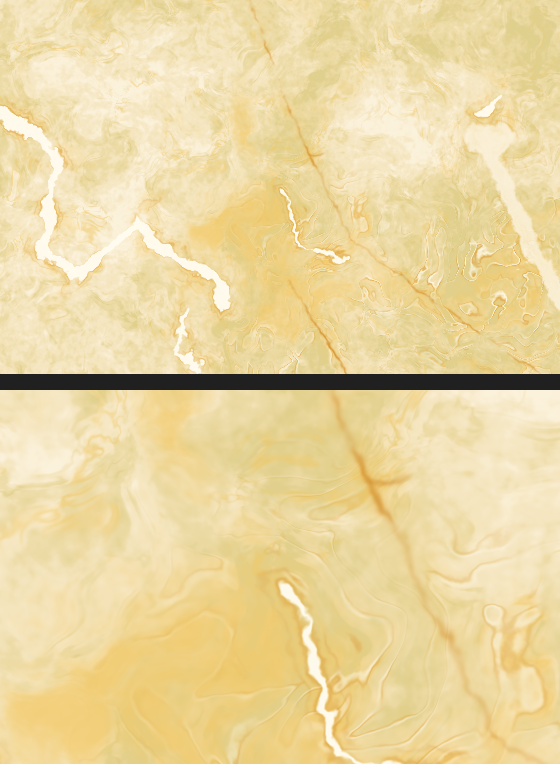
Top: the whole. Bottom: its middle third, enlarged.
Write a Shadertoy shader that draws this texture.

```glsl
// Honey onyx: mottled cream and khaki stone with golden stains, torn white
// rivers, rust cracks and agate banding. Domain-warped gradient noise makes the
// clouds and flakes; noise-bent distances make the rivers and cracks.
#define CLOUD_SCALE 3.6
#define CLOUD_CONTRAST 0.56
#define FLAKES 0.27
#define CREASES 0.30
#define GRAIN 0.24
#define VEIN_WARP 0.040
#define CRACK_WARP 0.014
#define RIVER_WIDTH 0.020
#define CRACK_WIDTH 0.0034
#define BAND_COUNT 5.0
#define GOLD_AMOUNT 0.78

const vec3 KHAKI = vec3(0.88, 0.815, 0.555), SAND = vec3(0.928, 0.858, 0.65);
const vec3 CREAM = vec3(0.962, 0.903, 0.758), MILK = vec3(0.985, 0.948, 0.86);
const vec3 WHITE = vec3(1.0, 0.985, 0.935);
const vec3 GOLD = vec3(0.945, 0.785, 0.4), RUST = vec3(0.81, 0.53, 0.15);

vec2 hashGradient(vec2 cell) {
  vec3 h = fract(cell.xyx * vec3(0.1031, 0.1030, 0.0973));
  h += dot(h, h.yzx + 33.33);
  return fract((h.xx + h.yz) * h.zy) * 2.0 - 1.0;
}

float gradientNoise(vec2 p) {
  vec2 i = floor(p), f = p - i, o = vec2(0, 1);
  vec2 u = f * f * f * (f * (f * 6.0 - 15.0) + 10.0);
  float low = mix(dot(hashGradient(i), f), dot(hashGradient(i + o.yx), f - o.yx), u.x);
  float high = mix(dot(hashGradient(i + o), f - o), dot(hashGradient(i + 1.0), f - 1.0), u.x);
  return mix(low, high, u.y);
}

float fbm(vec2 p, int octaves) {
  float sum = 0.0, amp = 1.0;
  for (int i = 0; i < octaves; i++) {
    sum += amp * gradientNoise(p);
    p = mat2(1.6, 1.2, -1.2, 1.6) * p + 7.3;
    amp *= 0.58;
  }
  return sum;
}

vec2 fbm2(vec2 p, int octaves) {
  return vec2(fbm(p + 11.0, octaves), fbm(p + 47.0, octaves));
}

// Bell curve: a soft line of given half width
float line(float d, float width) { return exp(-d * d / (width * width)); }

// Soft elliptical stain
float pool(vec2 p, float x, float y, float rx, float ry) {
  return line(length((p - vec2(x, y)) / vec2(rx, ry)), 1.0);
}

float segment(vec2 p, vec2 a, vec2 b) {
  vec2 pa = p - a, ba = b - a;
  return length(pa - ba * clamp(dot(pa, ba) / dot(ba, ba), 0.0, 1.0));
}

float bend(vec2 p, vec2 a, vec2 b, vec2 c) {
  return min(segment(p, a, b), segment(p, b, c));
}

// Main river: a slanting course with one deep meander
float course(float s) {
  return 0.215 * (smoothstep(0.41, 0.49, s) - smoothstep(0.19, 0.34, s)) + 0.012 * sin(s * 21.0);
}

float riverDistance(vec2 p) {
  p = mat2(0.778, 0.628, -0.628, 0.778) * (p - vec2(0.0, 0.7));
  float slope = (course(p.x + 0.004) - course(p.x - 0.004)) / 0.008;
  return max(abs(p.y - course(p.x)) / sqrt(1.0 + slope * slope), p.x - 0.77);
}

// White vein with a golden halo and a broken ochre rim
void paintRiver(inout vec3 col, float d, float patchy) {
  float edge = max(0.002, 0.6 / iResolution.y);
  col = mix(col, GOLD, 0.6 * patchy * exp(-max(d, 0.0) / 0.025));
  col = mix(col, RUST, 0.32 * patchy * (line(d - 0.003, 0.003) + 0.6 * line(d - 0.016, 0.003)));
  col = mix(col, WHITE, 0.97 * smoothstep(edge, -edge, d));
}

void paintCrack(inout vec3 col, float d, float strength) {
  col = mix(col, GOLD, 0.6 * strength * exp(-d / 0.014));
  col = mix(col, RUST, 0.8 * strength * line(d, CRACK_WIDTH));
}

void mainImage(out vec4 fragColor, in vec2 fragCoord) {
  vec2 p = fragCoord / iResolution.y;
  // Shared noise fields
  vec2 fold = fbm2(p * 2.6, 4), soft = p + 0.12 * fold;
  vec2 q = p * CLOUD_SCALE + 0.75 * fold;
  float torn = fbm(p * 32.0, 4);
  vec2 bent = p + VEIN_WARP * fbm2(p * 7.0, 5) + 0.006 * torn;
  vec2 split = p + CRACK_WARP * fbm2(p * 13.0, 4);
  float patchy = smoothstep(-0.25, 0.35, fbm(p * 11.0 + 5.0, 4));

  // Clouds: pale pools over khaki, broken into flakes and creases
  float pale = pool(soft, 0.33, 0.74, 0.3, 0.32) + pool(soft, 0.1, 0.1, 0.24, 0.2)
    + pool(soft, 1.08, 0.64, 0.18, 0.16) + 0.6 * pool(soft, 0.25, 0.35, 0.2, 0.1);
  float flake = smoothstep(-0.13, 0.13, fbm(q * 3.1 + 23.0, 5)) - 0.5;
  float crease = line(fbm(q * 1.9 + 31.0, 5), 0.045);
  float level = 0.31 + 0.5 * min(pale, 1.1) + CLOUD_CONTRAST * fbm(q, 6)
    + FLAKES * flake * (0.5 + patchy) - CREASES * crease * patchy
    + GRAIN * (torn + fbm(p * 70.0 + 3.0 * fold, 2));
  vec3 col = mix(KHAKI, SAND, smoothstep(-0.05, 0.38, level));
  col = mix(col, CREAM, smoothstep(0.32, 0.66, level));
  col = mix(col, MILK, smoothstep(0.62, 1.0, level));

  // Golden stains and hair veins
  float stain = pool(soft, 0.7, 0.36, 0.22, 0.15) + 0.8 * pool(soft, 0.65, 0.74, 0.07, 0.14)
    + pool(soft, 0.84, 0.13, 0.2, 0.12) + 0.7 * pool(soft, 1.1, 0.26, 0.16, 0.08)
    + 0.6 * pool(soft, 1.4, 0.18, 0.16, 0.22);
  float gold = 0.1 + 0.65 * stain + 0.7 * fbm(q * 1.2 + 19.0, 6) + 0.16 * flake + 0.2 * torn;
  col = mix(col, GOLD, GOLD_AMOUNT * smoothstep(0.25, 1.0, gold));
  col = mix(col, GOLD, 0.5 * patchy * line(fbm(q * 0.8 + 61.0, 6), 0.022));

  // Agate banding: torn contour steps of a folded field
  float agate = pool(p, 1.38, 0.22, 0.24, 0.28) + pool(p, 1.1, 0.26, 0.2, 0.1)
    + 0.8 * pool(p, 0.82, 0.4, 0.16, 0.16) + 0.8 * pool(p, 0.8, 0.06, 0.22, 0.1);
  agate = min(agate, 1.0) * (0.15 + 0.85 * patchy);
  float band = fract(BAND_COUNT * fbm(p * 2.8 + 0.6 * fold + 3.0, 5) + 0.15 * torn);
  col = mix(col, GOLD, 0.6 * agate * smoothstep(0.5, 0.58, band) * exp((0.55 - band) / 0.16));
  col = mix(col, RUST, 0.5 * agate * line(band - 0.61, 0.055));
  col = mix(col, WHITE, 0.85 * agate * line(band - 0.47, 0.075));

  // Milky stream with rippled banks
  float stream = bend(bent, vec2(1.3, 0.64), vec2(1.36, 0.47), vec2(1.5, 0.2)) - 0.022;
  stream = min(stream, length((bent - vec2(1.31, 0.63)) * vec2(0.8, 1.2)) - 0.05);
  float ripple = pow(0.5 + 0.5 * sin(stream * 260.0), 5.0) * exp(-abs(stream) / 0.05);
  col = mix(col, MILK, 0.85 * smoothstep(0.006, -0.006, stream));
  col = mix(col, mix(GOLD, RUST, 0.3), 0.55 * patchy * ripple * smoothstep(-0.03, 0.01, stream));

  // Rust cracks, strong and faint
  vec2 top = vec2(0.76, 0.74), end = vec2(1.17, 0.19);
  float crack = min(bend(split, top, vec2(0.94, 0.355), end), segment(split, vec2(0.77, 0.25), vec2(0.93, 0.0)));
  float faint = min(segment(split, vec2(0.67, 1.0), top), segment(split, end, vec2(1.44, 0.0)));
  faint = min(faint, segment(split, vec2(0.83, 0.585), vec2(0.92, 0.585)));
  paintCrack(col, crack, 0.25 + 0.7 * patchy);
  paintCrack(col, faint, 0.6 * patchy);

  // White rivers and side arms
  float arm = bend(bent, vec2(0.76, 0.49), vec2(0.8, 0.33), vec2(0.94, 0.31));
  float fork = bend(bent, vec2(0.51, 0.18), vec2(0.48, 0.08), vec2(0.53, 0.0));
  fork = min(fork, segment(bent, vec2(1.29, 0.7), vec2(1.33, 0.75)));
  paintRiver(col, arm - 0.001 - 0.004 * patchy, patchy);
  paintRiver(col, fork - 0.004 - 0.008 * patchy, patchy);
  paintRiver(col, riverDistance(bent) - RIVER_WIDTH * (0.55 + 0.6 * patchy), patchy);
  fragColor = vec4(col, 1.0);
}
```
